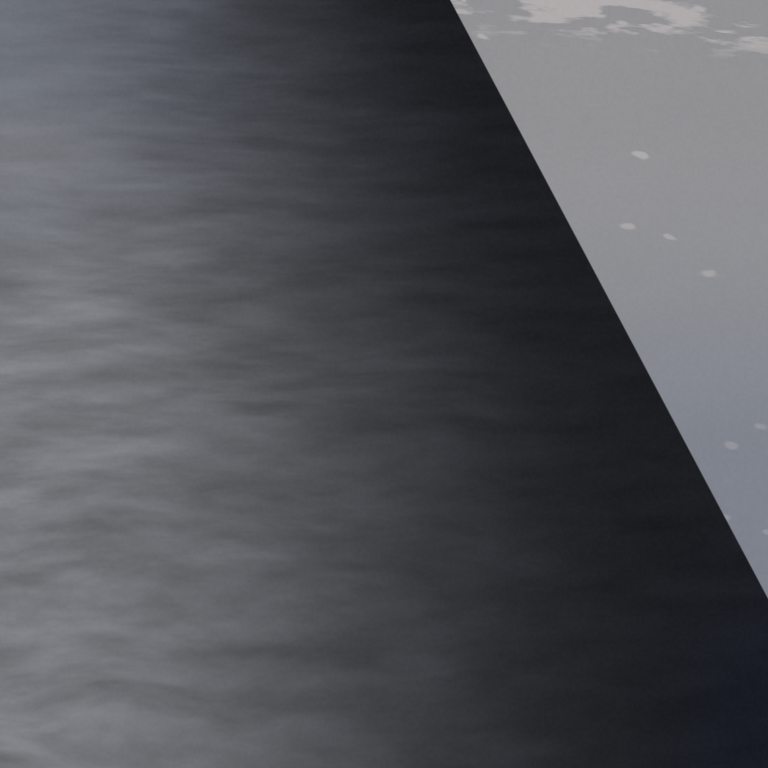
Reproduce this texture procedurally as a three.js fragment shader.

```glsl
// Dark rippled water fading from grey light on the left to near black,
// cut by a slanted pale bank with scattered flecks. The water is a smooth
// ramp plus stretched value noise; flecks come from a jittered hash grid.

varying vec2 vUv;

const vec3 WATER_LIGHT = vec3(0.465, 0.475, 0.492);
const vec3 WATER_DARK = vec3(0.112, 0.115, 0.132);
const vec3 DEEP_BLUE = vec3(0.095, 0.108, 0.145);
const vec3 BANK_TOP = vec3(0.570, 0.570, 0.582);
const vec3 BANK_LOW = vec3(0.490, 0.510, 0.552);
const vec3 FLECK = vec3(0.72, 0.70, 0.70);
const float EDGE_TOP_X = 0.586;    // where the bank meets the top
const float EDGE_SLOPE = 0.531;    // shift to the right per unit down
const float EDGE_SOFT = 0.0016;
const float REACH_LOW = 0.90;      // width of the light ramp at the bottom
const float REACH_LOSS = 0.31;     // how much of it is lost at the top
const float RIPPLE = 0.16;
const float GRAIN = 0.012;
const vec2 FLECK_GRID = vec2(17.0, 25.0);

float hash(vec2 p) {
  vec3 q = fract(vec3(p.xyx) * 0.1031);
  q += dot(q, q.yzx + 33.33);
  return fract((q.x + q.y) * q.z);
}

float noise(vec2 p) {
  vec2 cell = floor(p);
  vec2 f = fract(p);
  f = f * f * (3.0 - 2.0 * f);
  float low = mix(hash(cell), hash(cell + vec2(1.0, 0.0)), f.x);
  float high = mix(hash(cell + vec2(0.0, 1.0)), hash(cell + vec2(1.0)), f.x);
  return mix(low, high, f.y);
}

float fbm(vec2 p) {
  float sum = 0.0;
  float weight = 0.5;
  for (int i = 0; i < 4; i++) {
    sum += weight * noise(p);
    p = p * 2.03 + vec2(17.3, 9.1);
    weight *= 0.5;
  }
  return sum / 0.9375;
}

vec3 water(vec2 p) {
  // Light ramp, narrower toward the top
  float reach = REACH_LOW - REACH_LOSS * pow(p.y, 2.2);
  float drift = 0.05 * (fbm(p * vec2(3.0, 9.0) + 4.0) - 0.5);
  float shade = smoothstep(0.0, 1.0, p.x / reach + drift);
  vec3 col = mix(WATER_LIGHT, WATER_DARK, shade);

  // Cool cast at the upper left, warm haze near the left side
  float cool = smoothstep(0.55, 0.95, p.y) * (1.0 - shade);
  col += cool * vec3(-0.035, -0.030, -0.012);
  vec2 haze = (p - vec2(0.02, 0.81)) / vec2(0.16, 0.06);
  col += vec3(0.028, 0.024, 0.018) * exp(-dot(haze, haze));
  col = mix(col, DEEP_BLUE, smoothstep(0.8, 1.0, p.x) * smoothstep(0.4, 0.0, p.y));

  // Flat ripples, finer with height and strongest at the lower left
  float depth = 1.0 + 0.7 * p.y;
  vec2 flow = vec2(p.x * 9.0, p.y * 27.0 * depth);
  flow.y += 0.8 * noise(p * vec2(7.0, 11.0));
  float wave = fbm(flow) - 0.5;
  float broken = fbm(flow * vec2(1.6, 1.3) + 31.0) - 0.5;
  float lowerLeft = smoothstep(0.45, 0.0, p.x) * smoothstep(0.75, 0.3, p.y);
  float calm = 1.0 - 0.6 * smoothstep(0.3, 0.0, p.x) * smoothstep(0.6, 0.8, p.y);
  float strength = RIPPLE * calm * (1.6 + 0.5 * lowerLeft);
  return col * (1.0 + strength * (wave + 0.7 * broken));
}

float flecks(vec2 p) {
  vec2 g = p * FLECK_GRID;
  vec2 base = floor(g);
  float amount = 0.0;
  for (int j = -1; j <= 1; j++) {
    for (int i = -1; i <= 1; i++) {
      vec2 cell = base + vec2(float(i), float(j));
      vec2 centre = cell + vec2(hash(cell + 3.7), hash(cell + 8.2));
      float size = mix(0.10, 0.26, hash(cell + 15.4));
      vec2 d = g - centre;
      d.y += 0.35 * d.x;
      float r = length(d * vec2(1.0, 1.5)) + 0.22 * (noise(g * 5.0) - 0.5);
      float height = cell.y / FLECK_GRID.y;
      float gap = smoothstep(0.06, 0.12, abs(height - 0.56));
      float present = step(hash(cell + 21.9), 0.20 * gap);
      amount = max(amount, present * smoothstep(size, size * 0.3, r));
    }
  }
  return amount * mix(0.35, 0.75, smoothstep(0.45, 0.9, p.y));
}

vec3 bank(vec2 p) {
  vec3 col = mix(BANK_LOW, BANK_TOP, smoothstep(0.3, 0.8, p.y));
  col += 0.016 * (fbm(p * vec2(4.0, 12.0)) - 0.5);

  // Torn streaks along the top, dipping to the right
  float line = p.y + 0.09 * (p.x - 0.6);
  float streak = fbm(vec2(p.x * 17.0, line * 75.0) + 6.0);
  float band = smoothstep(0.945, 0.985, line);
  float torn = band * smoothstep(0.50, 0.66, streak);
  return mix(col, FLECK, max(flecks(p), 0.8 * torn));
}

void main() {
  vec2 p = vUv;
  float edge = p.x - EDGE_TOP_X - EDGE_SLOPE * (1.0 - p.y);
  float side = smoothstep(-EDGE_SOFT, EDGE_SOFT, edge);
  vec3 col = mix(water(p), bank(p), side);
  col += GRAIN * (noise(p * 300.0) - 0.5);
  gl_FragColor = vec4(col, 1.0);
}
```
